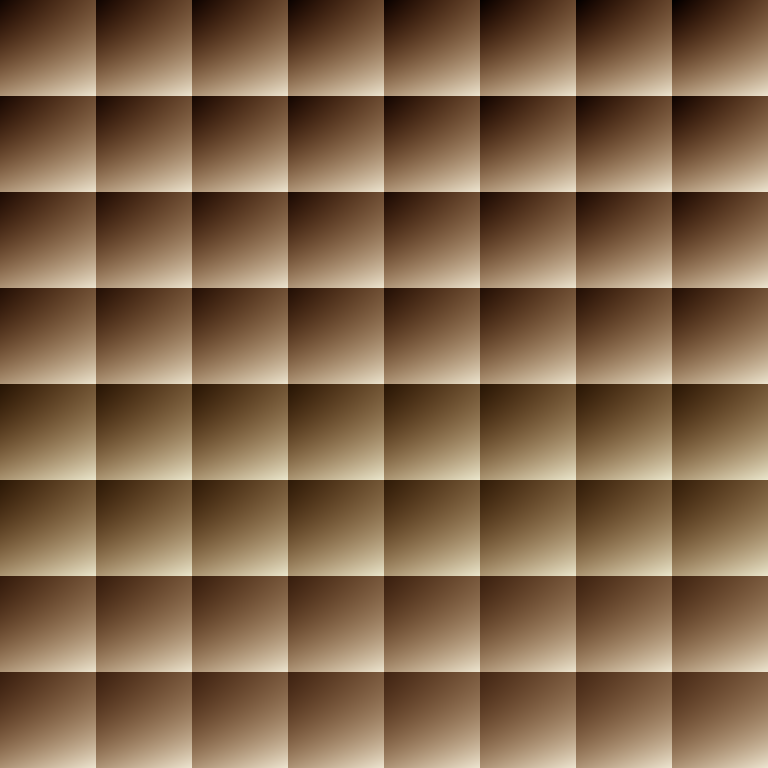
Give the GLSL for this pattern, as a three.js fragment shader.

```glsl
// Grid of square tiles, each shaded from a dark brown upper left to a cream lower right.
varying vec2 vUv;

const float TILES = 8.0;                          // repeats across and down
const vec3 CREAM = vec3(0.96, 0.94, 0.87);        // lightest tone
const vec3 TONE_CURVE = vec3(0.85, 1.2, 1.55);    // warms the tones as they darken
const float RISE_ACROSS = 0.30;                   // tone gained left to right
const float RISE_DOWN = 0.27;                     // tone gained top to bottom, linear part
const float RISE_DOWN_CURVED = 0.29;              // and quadratic part
const float CORNER_BOTTOM_ROW = 0.20;             // dark corner tone, lowest row
const float CORNER_TOP_ROW = 0.015;               // dark corner tone, highest row
const float COLUMN_DRIFT = 0.025;                 // corner change along a row
const vec3 OLIVE_TINT = vec3(-0.012, 0.010, -0.018);
const float OLIVE_ROW = 2.5;                      // row centre of the tint, from the bottom
const int SAMPLES = 3;                            // edge smoothing samples per axis

// Tone of one tile: p runs right and down, place is its 0..1 position in the grid.
float tileTone(vec2 p, vec2 place) {
  float corner = mix(CORNER_BOTTOM_ROW, CORNER_TOP_ROW, place.y);
  corner += COLUMN_DRIFT * (2.0 * place.x - 1.0) * (1.0 - 2.0 * place.y);
  float cornerWeight = (1.0 - p.y) * (1.0 - 0.6 * p.x);
  float rise = RISE_ACROSS * p.x + RISE_DOWN * p.y + RISE_DOWN_CURVED * p.y * p.y;
  return corner * cornerWeight + 0.1 * (1.0 - cornerWeight) + rise;
}

vec3 tileGrid(vec2 uv) {
  vec2 grid = clamp(uv, 0.0, 0.99999) * TILES;
  vec2 cell = floor(grid);
  vec2 p = fract(grid);
  p.y = 1.0 - p.y;
  float tone = clamp(tileTone(p, cell / (TILES - 1.0)), 0.0, 1.0);
  vec3 color = CREAM * pow(vec3(tone), TONE_CURVE);

  // Slight olive cast in the lower middle rows
  float rowOffset = cell.y - OLIVE_ROW;
  return color + OLIVE_TINT * exp(-rowOffset * rowOffset);
}

void main() {
  // Average samples over the pixel footprint to smooth the seams
  vec2 footprint = fwidth(vUv);
  vec3 sum = vec3(0.0);
  for (int i = 0; i < SAMPLES; i++) {
    for (int j = 0; j < SAMPLES; j++) {
      vec2 offset = (vec2(float(i), float(j)) + 0.5) / float(SAMPLES) - 0.5;
      sum += tileGrid(vUv + offset * footprint);
    }
  }
  gl_FragColor = vec4(sum / float(SAMPLES * SAMPLES), 1.0);
}
```
